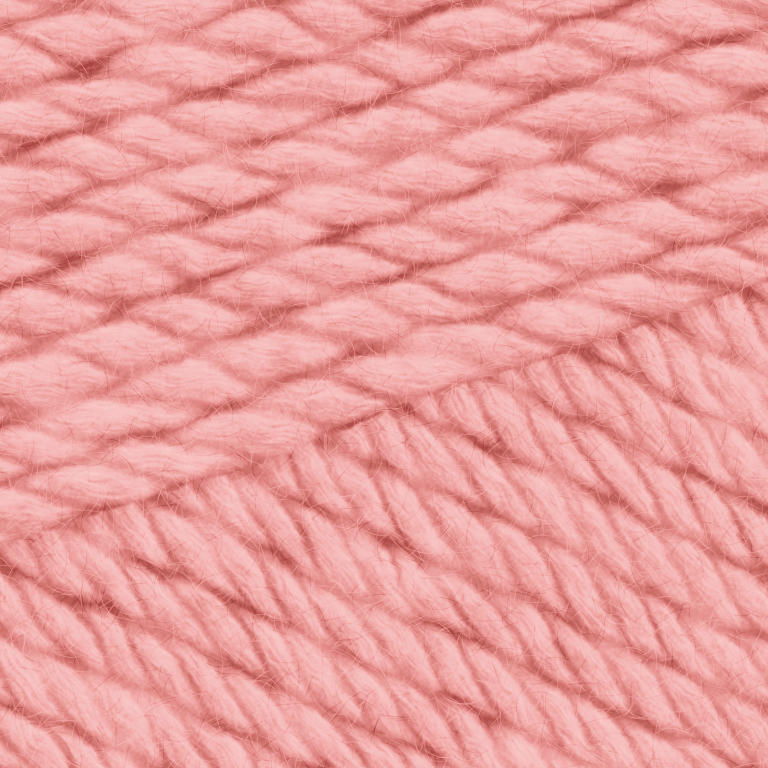
Give the GLSL for this texture, as a WebGL 1 fragment shader.

```glsl
precision highp float;
uniform vec2 u_resolution;

// Layout, in canvas units
const float UPPER_ANGLE = 0.335;
const float LOWER_ANGLE = -0.42;
const float SEAM = 0.269;
const float STRAND_WIDTH = 0.080;
const float UPPER_PLY = 0.108;
const float LOWER_PLY = 0.076;
const float PLY_LEAN = 0.68;
const float FIBRE_ANGLE = -0.46;
// Tone
const float BASE_TONE = 0.94;
const float GAP_DEPTH = 0.47;
const float PIT_DEPTH = 0.14;
const float CREASE_DEPTH = 0.42;
const float FIBRE_CONTRAST = 0.32;
const float FUZZ_CONTRAST = 0.15;
const float SEAM_SHADOW = 0.22;
// Loose hairs
const int HAIR_LAYERS = 10;
const float HAIR_CELL = 0.036;
const float HAIR_WIDTH = 0.0008;
const float HAIR_STRENGTH = 0.36;
// Colours, dark to light
const vec3 DEEP = vec3(0.66, 0.27, 0.26);
const vec3 SHADE = vec3(0.81, 0.44, 0.42);
const vec3 ROSE = vec3(0.88, 0.53, 0.52);
const vec3 CORAL = vec3(0.92, 0.61, 0.60);
const vec3 PINK = vec3(0.95, 0.68, 0.67);
const vec3 BLUSH = vec3(0.96, 0.73, 0.73);
const vec3 SHEEN = vec3(0.98, 0.80, 0.79);

vec2 hash2(vec2 p) {
  vec3 q = fract(p.xyx * vec3(0.1031, 0.1030, 0.0973));
  q += dot(q, q.yzx + 33.33);
  return fract((q.xx + q.yz) * q.zy);
}

float gradientAt(vec2 cell, vec2 offset) {
  return dot(hash2(cell) * 2.0 - 1.0, offset);
}

float gradientNoise(vec2 p) {
  vec2 i = floor(p), f = fract(p);
  vec2 w = f * f * f * (f * (f * 6.0 - 15.0) + 10.0);
  vec2 e = vec2(1.0, 0.0);
  float low = mix(gradientAt(i, f), gradientAt(i + e.xy, f - e.xy), w.x);
  float high = mix(gradientAt(i + e.yx, f - e.yx), gradientAt(i + e.xx, f - e.xx), w.x);
  return mix(low, high, w.y);
}

// Coordinates along and across a direction
vec2 turn(vec2 p, float angle) {
  float c = cos(angle), s = sin(angle);
  return vec2(c * p.x + s * p.y, c * p.y - s * p.x);
}

// Fine fibres, drawn out along the plies, with bends
float fibres(vec2 p) {
  vec2 f = turn(p, FIBRE_ANGLE);
  f.y += 0.014 * gradientNoise(p * 22.0) + 0.003 * gradientNoise(p * 60.0);
  return 0.7 * gradientNoise(f * vec2(20.0, 110.0)) + gradientNoise(f * vec2(38.0, 220.0) + 17.0);
}

// Tone of parallel strands, each twisted from leaning plies
float yarn(vec2 p, float plyLength, float seed) {
  float strands = fibres(p + seed);
  p.y += 0.022 * gradientNoise(p * 3.5 + seed) + 0.013 * gradientNoise(p * 12.0 + seed);
  p += 0.004 * vec2(gradientNoise(p * 60.0 + seed), gradientNoise(p * 65.0 - seed));
  float row = floor(p.y / STRAND_WIDTH);
  float across = 2.0 * fract(p.y / STRAND_WIDTH) - 1.0;
  float lean = PLY_LEAN * STRAND_WIDTH * (across + 0.15 * across * across * across);
  float phase = (p.x + lean) / plyLength + hash2(vec2(row, seed)).x;
  phase += 0.55 * gradientNoise(vec2(p.x * 7.0, row * 7.3 + seed));
  float ply = 2.0 * fract(phase) - 1.0;

  // Stray fibres cross the dark places and break them up
  float depth = 0.95 + 1.5 * gradientNoise(p * 11.0 + 5.0 + seed) + 0.6 * strands;
  depth = clamp(depth, 0.2, 1.4);
  float rim = abs(across) + 0.20 * ply * ply - 0.03;
  float gap = smoothstep(0.58, 1.0, rim);
  float pit = smoothstep(0.86, 1.0, rim);
  float crease = smoothstep(0.55, 1.0, abs(ply)) * (1.0 - gap);
  float tone = BASE_TONE - depth * (GAP_DEPTH * gap + PIT_DEPTH * pit + CREASE_DEPTH * crease);
  tone += 0.26 * ply * (1.0 - ply * ply) * (1.0 - gap);
  tone += 0.18 * across * (1.0 - across * across);
  tone += 0.18 * gradientNoise(p * 19.0 + seed) + 0.12 * gradientNoise(p * 5.0 - seed);
  return tone + FIBRE_CONTRAST * strands;
}

// One layer of short curved hairs: x covers pale ones, y covers dark ones
vec2 hairs(vec2 p, float seed) {
  float blur = max(HAIR_WIDTH, 0.7 / u_resolution.y);
  vec2 cover = vec2(0.0);
  for (int j = -1; j <= 1; j++) {
    for (int i = -1; i <= 1; i++) {
      vec2 cell = floor(p / HAIR_CELL) + vec2(float(i), float(j));
      vec2 place = hash2(cell + seed * 31.7);
      vec2 form = hash2(cell + seed * 57.3 + 9.0);
      vec2 q = turn(p - (cell + place) * HAIR_CELL, form.x * 6.2832);
      float halfLength = HAIR_CELL * mix(0.25, 0.85, form.y);
      q.y -= (place.x - 0.5) * 34.0 * q.x * q.x;
      float line = 1.0 - smoothstep(0.2 * blur, 1.4 * blur, abs(q.y));
      line *= 1.0 - smoothstep(0.3 * halfLength, halfLength, abs(q.x));
      float pale = step(0.35, place.y);
      cover = max(cover, line * mix(0.4, 1.0, form.y) * vec2(pale, 1.0 - pale));
    }
  }
  return cover;
}

float ramp(float low, float high, float x) {
  return clamp((x - low) / (high - low), 0.0, 1.0);
}

vec3 woolColour(float tone) {
  vec3 c = mix(DEEP, SHADE, ramp(-0.05, 0.31, tone));
  c = mix(c, ROSE, ramp(0.31, 0.52, tone));
  c = mix(c, CORAL, ramp(0.52, 0.71, tone));
  c = mix(c, PINK, ramp(0.71, 0.88, tone));
  c = mix(c, BLUSH, ramp(0.88, 1.02, tone));
  return mix(c, SHEEN, ramp(1.02, 1.40, tone));
}

void main() {
  vec2 p = gl_FragCoord.xy / u_resolution.y;
  vec2 upper = turn(p, UPPER_ANGLE) - vec2(0.0, SEAM);
  vec2 lower = turn(p, LOWER_ANGLE);

  // Upper skein lies over the lower one and shades it
  float edge = upper.y + 0.022 * gradientNoise(upper * 3.5 + 3.0) + 0.006 * gradientNoise(p * 50.0);
  float under = yarn(lower, LOWER_PLY, 41.0) - SEAM_SHADOW * smoothstep(-0.030, 0.0, edge);
  float over = yarn(upper, UPPER_PLY, 3.0);
  float tone = mix(under, over, smoothstep(-0.003, 0.003, edge));

  // Matted fuzz, then loose hairs
  tone += FUZZ_CONTRAST * (0.6 * gradientNoise(p * 95.0 + 3.0) + gradientNoise(p * 200.0 + 8.0));
  for (int k = 0; k < HAIR_LAYERS; k++) {
    float layer = float(k) + 1.0;
    vec2 hair = hairs(turn(p, layer * 0.9) + layer * 0.37, layer);
    tone = mix(tone, 1.08, HAIR_STRENGTH * hair.x);
    tone -= 0.18 * hair.y;
  }
  gl_FragColor = vec4(woolColour(tone), 1.0);
}
```
